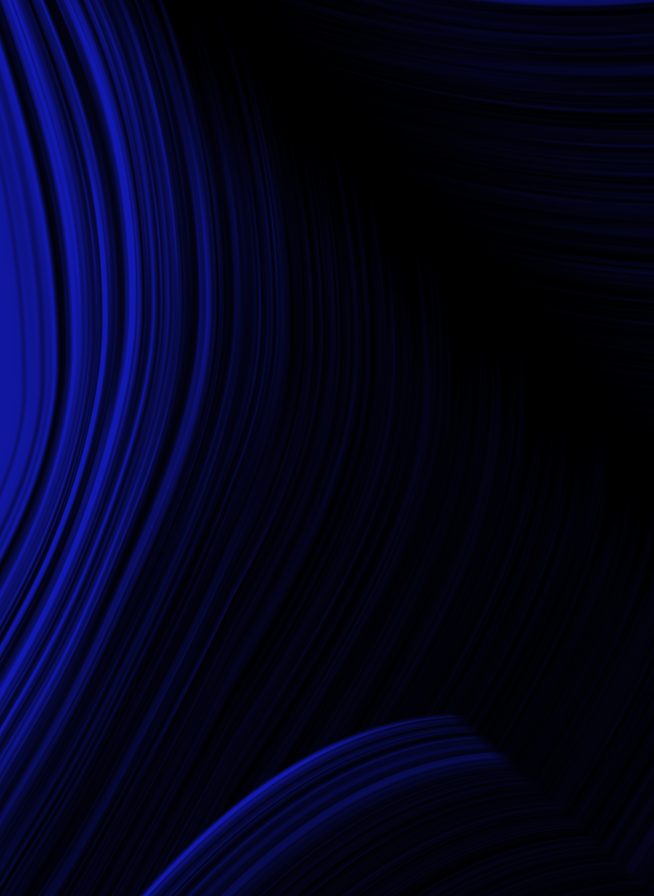
A Shadertoy shader for this background:

```glsl
// Deep blue strands on black: a family bowing out of the left edge, a faint dished
// family at the upper right, and a lit fold at the bottom. Each family is a flow
// coordinate that is constant along a strand; stretched value noise colours it.

float hash(vec2 cell) {
    vec3 h = fract(cell.xyx * vec3(0.1031, 0.1030, 0.0973));
    h += dot(h, h.yzx + 33.33);
    return fract((h.x + h.y) * h.z);
}

float noise(vec2 p) {
    vec2 cell = floor(p), f = fract(p);
    f *= f * (3.0 - 2.0 * f);
    return mix(mix(hash(cell), hash(cell + vec2(1, 0)), f.x),
               mix(hash(cell + vec2(0, 1)), hash(cell + vec2(1, 1)), f.x), f.y);
}

// Strands across s, changing slowly along their length
float strands(float s, float along) {
    float broad = noise(vec2(s * 8.0, along * 0.3));
    float medium = noise(vec2(s * 25.0 + 40.0, along * 0.35));
    float fine = noise(vec2(s * 47.0 + 90.0, along * 0.4));
    float hair = noise(vec2(s * 36.0 + 170.0, along * 0.5));
    return (0.6 + 0.5 * broad) * (0.2 + 0.7 * medium) * (0.1 + 1.3 * fine)
         + 0.6 * pow(hair, 5.0);
}

float band(float s, float centre, float width) {
    float d = (s - centre) / width;
    return exp(-d * d);
}

// Horizontal position of a strand where it bulges furthest right
float bowCoordinate(vec2 p) {
    float inner = smoothstep(0.0, 1.2, p.x);
    float d = p.y - mix(3.4, 2.6, inner) - 0.35 * max(p.x - 2.0, 0.0);
    float knee = mix(0.8, 2.0, inner);
    float upper = 0.07 * d * d * mix(0.75, 1.0, inner);
    float lower = 0.6 * (sqrt(d * d + knee * knee) - knee);
    return p.x + (d < 0.0 ? upper : lower);
}

float bowLight(float s, float along) {
    // Solid core with a few dark grooves, then bright ribbons
    float core = 1.0 - smoothstep(0.47, 0.53, s);
    core *= 1.0 - 0.3 * band(s, 0.21, 0.025) - 0.35 * band(s, 0.37, 0.03);
    float ribbons = 0.5 * band(s, 0.68, 0.09) + 0.45 * band(s, 0.91, 0.03)
                  + 0.68 * band(s, 1.14, 0.055) + 0.36 * band(s, 1.33, 0.035)
                  + 0.22 * band(s, 1.5, 0.06) + 0.2 * band(s, 1.78, 0.05);
    float grain = noise(vec2(s * 30.0, along * 0.2));
    float grit = noise(vec2(s * 50.0 + 30.0, along * 0.3));
    float bright = 0.62 * core * mix(0.75 + 0.35 * grain, 1.0, 1.0 - smoothstep(0.1, 0.3, s));
    bright += ribbons * (0.35 + 0.5 * grain + 0.4 * grit);
    float tail = smoothstep(0.5, 0.65, s) * (0.42 * exp(-max(s - 1.2, 0.0) / 1.0) + 0.085);
    return bright + tail * strands(s, along);
}

void mainImage(out vec4 fragColor, in vec2 fragCoord) {
    // Canvas of 5.62 by 7.68 units, y pointing down
    vec2 uv = fragCoord / iResolution.xy;
    vec2 p = vec2(uv.x, 1.0 - uv.y) * vec2(5.62, 7.68);

    // Left family, fading raggedly into the dark diagonal
    float s = bowCoordinate(p);
    float side = p.y - 0.3 - 1.1 * (p.x - 1.9);
    float ragged = 0.8 * (noise(vec2(s * 20.0, 3.0)) - 0.5);
    float light = bowLight(s, p.y) * smoothstep(-0.1, 1.1, side + ragged);

    // Upper right family
    float lean = p.x - 4.9 - 0.5 * p.y;
    float dish = p.y + 0.07 * lean * lean;
    float across = strands(dish + 20.0, p.x);
    light += 0.17 * across * smoothstep(0.2, 2.6, -side);
    light += 0.32 * (1.0 - smoothstep(0.0, 0.1, dish)) * (0.5 + 0.5 * across);

    // Fold: parabolas whose tips slide down a slanted crease
    vec2 tip = vec2(4.0 - p.x, p.y - 6.12);
    float reach = (sqrt(max(0.81 + 0.808 * (tip.y + 0.9 * tip.x), 0.0)) - 0.9) / 0.404;
    float depth = reach - tip.x;
    float inward = max(depth, 0.0);
    vec2 crease = vec2(4.0, 6.12) + depth * vec2(1.0, 0.9);
    float threads = strands(bowCoordinate(crease) * 1.25, crease.y + 0.3 * reach);
    float foldLight = threads * (0.1 + 0.3 * exp(-inward / 0.4));

    // Lit rim, fading towards the tip
    float rim = exp(-inward / 0.04) * (1.0 - smoothstep(2.2, 3.7, p.x));
    foldLight += 0.62 * rim * (0.7 + 0.3 * smoothstep(1.2, 2.2, p.x));
    foldLight += 0.22 * threads * exp(-inward / 0.2) * (1.0 - smoothstep(3.2, 4.3, p.x));
    float inFold = smoothstep(-0.02, 0.02, depth) * smoothstep(0.0, 0.2, reach);
    light = mix(light, foldLight, inFold);

    vec3 blue = vec3(0.10, 0.14, 1.0);
    fragColor = vec4(blue * min(light, 0.68), 1.0);
}
```
